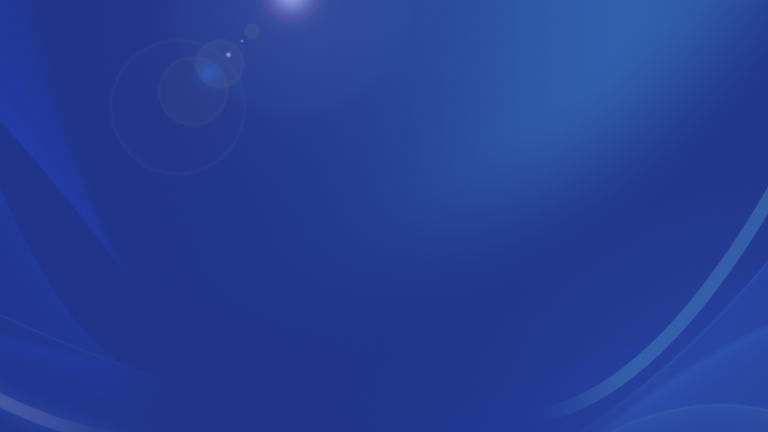
Reproduce this background procedurally as a Shadertoy shader.

```glsl
// Deep blue backdrop: a soft diagonal light, a lens flare and sweeping ribbons.
// Ribbons are parabolas through three points, shaded by approximate distance.
// Positions use canvas heights, with the origin at the lower left.

const vec3 BASE = vec3(0.124, 0.207, 0.537);
const vec3 BEAM = vec3(0.192, 0.372, 0.675);
const vec3 VEIL = vec3(0.135, 0.235, 0.670);
const vec3 SKY_BLUE = vec3(0.190, 0.355, 0.730);
const vec3 BAND = vec3(0.215, 0.390, 0.675);
const vec3 SILVER = vec3(0.310, 0.370, 0.650);
const vec3 GHOST = vec3(0.36, 0.40, 0.58);
const vec3 SUN_TINT = vec3(0.56, 0.46, 0.40);
const vec3 ROSE = vec3(0.42, 0.27, 0.62);
const vec2 SUN = vec2(0.674, 1.018);
const float BAND_HALF_WIDTH = 0.016;

// Flare ghosts: centre, radius, opacity
const int GHOST_COUNT = 4;
const vec4 GHOSTS[GHOST_COUNT] = vec4[](
    vec4(0.412, 0.752, 0.155, 0.025),
    vec4(0.447, 0.789, 0.079, 0.100),
    vec4(0.509, 0.852, 0.055, 0.170),
    vec4(0.583, 0.928, 0.016, 0.220));

float hash(vec2 p) {
    return fract(sin(dot(p, vec2(12.99, 78.23))) * 43758.5);
}

float bell(float x, float width) {
    return exp(-x * x / (width * width));
}

// Signed distance to the parabola through a, b and c; positive above it
float curve(vec2 p, vec2 a, vec2 b, vec2 c) {
    float s = (b.y - a.y) / (b.x - a.x);
    float k = ((c.y - b.y) / (c.x - b.x) - s) / (c.x - a.x);
    float y = a.y + (p.x - a.x) * (s + k * (p.x - b.x));
    float slope = s + k * (2.0 * p.x - a.x - b.x);
    return (p.y - y) / sqrt(1.0 + slope * slope);
}

// Sharp on the curve, fading with depth below it
float sheet(float d, float depth, float aa) {
    return smoothstep(aa, -aa, d) * exp(min(d, 0.0) / depth);
}

vec3 background(vec2 p) {
    float d = curve(p, vec2(1.157, 0.387), vec2(1.481, 0.606), vec2(1.778, 0.86));
    float light = smoothstep(-0.09, 0.27, d) * bell(p.x - 1.45, 0.52);
    light *= smoothstep(0.1, 0.85, p.y + 0.15);
    vec3 col = mix(BASE, BEAM, light);
    float corner = bell(length((p - vec2(1.8, 0.0)) * vec2(0.8, 1.0)), 0.42);
    return mix(col, SKY_BLUE, 0.45 * corner);
}

vec3 leftRibbons(vec3 col, vec2 p, float aa) {
    float lower = curve(p, vec2(0.0, 0.722), vec2(0.231, 0.444), vec2(0.475, 0.109));
    float upper = curve(p, vec2(0.069, 1.0), vec2(0.208, 0.56), vec2(0.463, 0.132));
    float fade = smoothstep(0.50, 0.05, p.x);
    float inside = smoothstep(-aa, aa, lower) * smoothstep(0.012, -0.03, upper);
    col = mix(col, VEIL, inside * fade * (0.35 + 0.55 * exp(-max(lower, 0.0) / 0.06)));
    // Fine folds running along the veil
    for (int i = 1; i < 4; i++) {
        float fold = mix(lower, upper, float(i) * 0.25);
        col = mix(col, VEIL, 0.25 * inside * fade * bell(fold, 0.008));
    }
    float tail = smoothstep(0.42, 0.1, p.x);
    float sweep = curve(p, vec2(0.023, 0.514), vec2(0.139, 0.306), vec2(0.347, 0.132));
    col = mix(col, VEIL, 0.50 * tail * sheet(sweep, 0.08, aa * 2.0));
    float thread = curve(p, vec2(0.0, 0.271), vec2(0.162, 0.201), vec2(0.347, 0.132));
    col = mix(col, SKY_BLUE, 0.25 * tail * bell(thread, 0.003));
    float fan = curve(p, vec2(0.0, 0.222), vec2(0.231, 0.162), vec2(0.44, 0.11));
    col = mix(col, VEIL, 0.65 * tail * sheet(fan, 0.04, 0.012));
    float rim = curve(p, vec2(0.0, 0.074), vec2(0.116, 0.025), vec2(0.255, -0.012));
    float strip = smoothstep(0.016 + aa, 0.014 - aa, abs(rim));
    col = mix(col, SKY_BLUE, 0.25 * tail * bell(rim, 0.035));
    return mix(col, SILVER, 0.72 * strip * smoothstep(0.32, 0.0, p.x));
}

vec3 rightRibbons(vec3 col, vec2 p, float aa) {
    float swell = curve(p, vec2(0.856, 0.01), vec2(1.3, 0.13), vec2(1.778, 0.38));
    col = mix(col, VEIL, 0.28 * smoothstep(0.8, 1.3, p.x) * sheet(swell, 0.15, 0.025));
    float fade = smoothstep(1.25, 1.55, p.x);
    float arc = curve(p, vec2(1.296, 0.051), vec2(1.597, 0.278), vec2(1.778, 0.537));
    float strip = smoothstep(BAND_HALF_WIDTH + aa, BAND_HALF_WIDTH - aa, abs(arc));
    col = mix(col, BAND, 0.85 * strip * smoothstep(1.22, 1.48, p.x));
    float edge = curve(p, vec2(1.366, 0.016), vec2(1.62, 0.225), vec2(1.778, 0.394));
    col = mix(col, SKY_BLUE, fade * (0.28 * sheet(edge, 0.10, aa) + 0.3 * bell(edge, 0.003)));
    float ray = curve(p, vec2(1.389, 0.0), vec2(1.597, 0.148), vec2(1.778, 0.248));
    col = mix(col, SKY_BLUE, 0.60 * fade * sheet(ray, 0.05, 0.010));
    float crest = curve(p, vec2(1.435, 0.01), vec2(1.597, 0.058), vec2(1.778, 0.051));
    return mix(col, BAND, fade * (0.35 * sheet(crest, 0.04, aa) + 0.35 * bell(crest, 0.003)));
}

vec3 lensFlare(vec3 col, vec2 p, float aa) {
    float r = length(p - SUN);
    col += SUN_TINT * (0.13 * bell(r, 0.24) + 0.80 * bell(r, 0.046));
    col = mix(col, ROSE, 0.45 * bell(r - 0.064, 0.004));
    col = mix(col, BEAM, 0.10 * smoothstep(0.30, 0.26, r));
    for (int i = 0; i < GHOST_COUNT; i++) {
        vec4 g = GHOSTS[i];
        float d = length(p - g.xy) - g.z;
        float disc = smoothstep(aa, -aa, d);
        col = mix(col, GHOST, g.w * disc + 0.10 * bell(d, 0.004));
    }
    // Blue core and two small sparks
    col = mix(col, vec3(0.16, 0.40, 0.80), 0.6 * bell(length(p - vec2(0.484, 0.831)), 0.022));
    col += 0.35 * bell(length(p - vec2(0.529, 0.873)), 0.005);
    return col + 0.25 * bell(length(p - vec2(0.560, 0.905)), 0.003);
}

void mainImage(out vec4 fragColor, in vec2 fragCoord) {
    vec2 p = fragCoord / iResolution.y;
    float aa = 1.0 / iResolution.y;
    vec3 col = background(p);
    col = leftRibbons(col, p, aa);
    col = rightRibbons(col, p, aa);
    col = lensFlare(col, p, aa);
    col += (hash(fragCoord) - 0.5) / 255.0; // dither against banding
    fragColor = vec4(clamp(col, 0.0, 1.0), 1.0);
}
```
